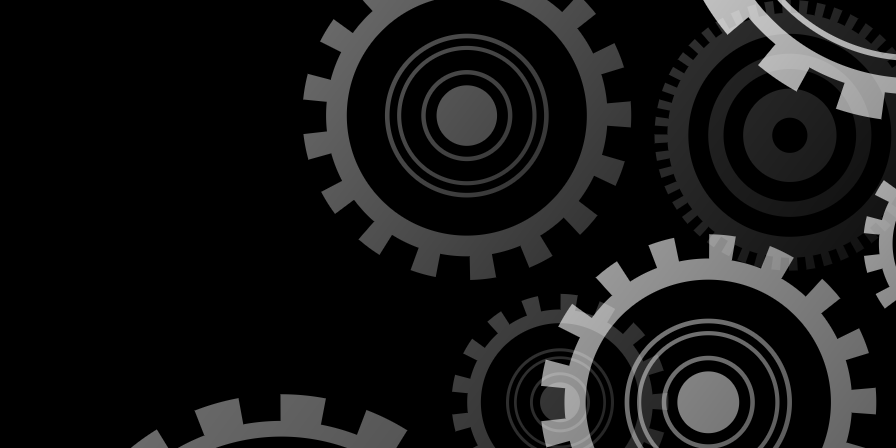
Reproduce this background procedurally as a Shadertoy shader.

```glsl
const float TAU = 6.2831853;
const float RING_DIM = 0.84;
const vec2 LIGHT_AXIS = vec2(0.8, -0.6);

// Gears: centre x, centre y, outer radius, in canvas heights
const vec3 MAIN_GEAR  = vec3(1.042, 0.742, 0.367);
const vec3 FINE_GEAR  = vec3(1.763, 0.698, 0.302);
const vec3 TOP_GEAR   = vec3(2.039, 1.271, 0.542);
const vec3 SMALL_GEAR = vec3(1.250, 0.102, 0.242);
const vec3 FRONT_GEAR = vec3(1.581, 0.102, 0.375);
const vec3 LOW_GEAR   = vec3(0.628, -0.411, 0.531);
const vec3 EDGE_GEAR  = vec3(2.169, 0.456, 0.242);

// Grey at the lit side and at the far side
const vec2 MAIN_TONE  = vec2(0.41, 0.21);
const vec2 FINE_TONE  = vec2(0.18, 0.07);
const vec2 TOP_TONE   = vec2(0.86, 0.50);
const vec2 SMALL_TONE = vec2(0.25, 0.15);
const vec2 FRONT_TONE = vec2(0.60, 0.38);
const vec2 LOW_TONE   = vec2(0.42, 0.24);
const vec2 EDGE_TONE  = vec2(0.62, 0.40);

// Coverage of a signed distance, one pixel soft
float fill(float d) {
    return clamp(0.5 - d * iResolution.y, 0.0, 1.0);
}

float band(float r, float inner, float outer) {
    return fill(max(inner - r, r - outer));
}

// Toothed rim; radii are absolute, duty is the tooth share of each step
float rim(vec2 q, float hole, float root, float outer, float teeth, float duty, float phase) {
    float r = length(q);
    float turn = atan(q.y, q.x) * teeth / TAU - phase;
    float side = (abs(fract(turn + 0.5) - 0.5) - 0.5 * duty) * TAU / teeth * r;
    float tooth = max(side, r - outer);
    return fill(max(hole - r, min(r - root, tooth)));
}

float shade(vec2 q, float radius, vec2 tone) {
    float t = dot(q, LIGHT_AXIS) / radius * 0.5 + 0.5;
    return mix(tone.x, tone.y, clamp(t, 0.0, 1.0));
}

// Gear with concentric rings and a solid hub
float ringedGear(vec2 p, vec3 gear, vec2 tone) {
    vec2 q = p - gear.xy;
    float R = gear.z;
    float r = length(q);
    float rings = band(r, 0.470 * R, 0.498 * R)
                + band(r, 0.399 * R, 0.424 * R)
                + band(r, 0.250 * R, 0.277 * R);
    float body = rim(q, 0.73 * R, 0.856 * R, R, 17.0, 0.43, 0.02);
    body += fill(r - 0.184 * R) + RING_DIM * rings;
    return body * shade(q, R, tone);
}

// Large gear with a slim rim and one inner ring
float slimGear(vec2 p, vec3 gear, vec2 tone, float phase) {
    vec2 q = p - gear.xy;
    float R = gear.z;
    float body = rim(q, 0.822 * R, 0.888 * R, R, 17.0, 0.52, phase);
    body += band(length(q), 0.727 * R, 0.751 * R);
    return body * shade(q, R, tone);
}

// Finely toothed gear with broad rings
float fineGear(vec2 p, vec3 gear, vec2 tone) {
    vec2 q = p - gear.xy;
    float R = gear.z;
    float r = length(q);
    float body = rim(q, 0.75 * R, 0.905 * R, R, 48.0, 0.5, 0.2);
    body += RING_DIM * band(r, 0.49 * R, 0.603 * R);
    body += band(r, 0.13 * R, 0.345 * R);
    return body * shade(q, R, tone);
}

float screenBlend(float base, float layer) {
    return 1.0 - (1.0 - base) * (1.0 - layer);
}

void mainImage(out vec4 fragColor, in vec2 fragCoord) {
    vec2 p = fragCoord / iResolution.y;

    // Translucent gears from back to front
    float grey = fineGear(p, FINE_GEAR, FINE_TONE);
    grey = screenBlend(grey, ringedGear(p, MAIN_GEAR, MAIN_TONE));
    grey = screenBlend(grey, ringedGear(p, SMALL_GEAR, SMALL_TONE));
    grey = screenBlend(grey, slimGear(p, LOW_GEAR, LOW_TONE, 0.0));
    grey = screenBlend(grey, ringedGear(p, EDGE_GEAR, EDGE_TONE));
    grey = screenBlend(grey, ringedGear(p, FRONT_GEAR, FRONT_TONE));
    grey = screenBlend(grey, slimGear(p, TOP_GEAR, TOP_TONE, 0.13));

    fragColor = vec4(vec3(grey), 1.0);
}
```
